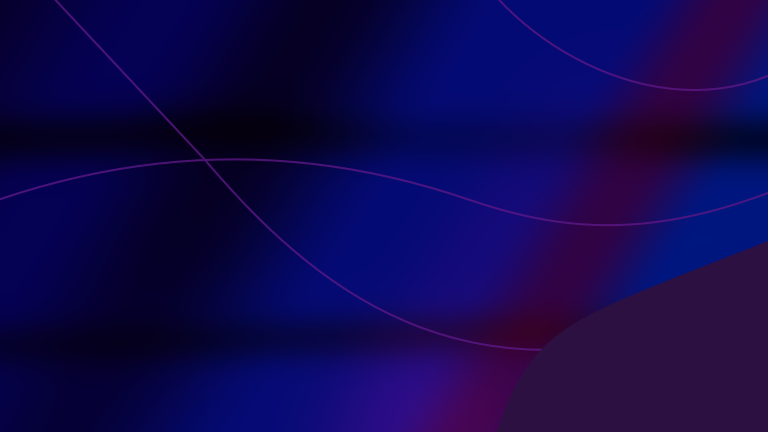
This background is drawn by a Shadertoy shader. Its source:

```glsl
// Blurred diagonal blue and wine light bands with thin violet curves and a plum hill.
#define SLANT 0.6
#define LINE_HALF_WIDTH 0.021
#define LINE_OPACITY 0.8
#define CURVE_STEPS 24
#define LINE_COLOR vec3(0.36, 0.09, 0.52)
#define HILL_COLOR vec3(0.176, 0.063, 0.257)
#define NIGHT vec3(0.025, 0.0, 0.165)
#define INDIGO vec3(0.02, 0.005, 0.325)
#define ROYAL vec3(0.015, 0.04, 0.455)
#define VIOLET vec3(0.085, 0.04, 0.475)
#define WINE vec3(0.19, 0.01, 0.27)
#define AZURE vec3(0.0, 0.085, 0.5)

float bell(float x, float width) {
    x /= width;
    return exp(-x * x);
}

float segmentDistance(vec2 p, vec2 a, vec2 b) {
    vec2 ab = b - a;
    float t = clamp(dot(p - a, ab) / dot(ab, ab), 0.0, 1.0);
    return length(p - a - ab * t);
}

vec2 cubic(vec2 a, vec2 b, vec2 c, vec2 d, float t) {
    float u = 1.0 - t;
    return u * u * u * a + 3.0 * u * t * (u * b + t * c) + t * t * t * d;
}

float curveDistance(vec2 p, vec2 a, vec2 b, vec2 c, vec2 d) {
    float nearest = 1e3;
    vec2 from = a;
    for (int i = 1; i <= CURVE_STEPS; i++) {
        vec2 to = cubic(a, b, c, d, float(i) / float(CURVE_STEPS));
        nearest = min(nearest, segmentDistance(p, from, to));
        from = to;
    }
    return nearest;
}

// Slanted colour bands crossed by two soft horizontal shadows
vec3 backdrop(vec2 p) {
    float s = p.x - SLANT * p.y;
    vec3 color = mix(NIGHT, INDIGO, smoothstep(-6.0, -2.2, s));
    color = mix(color, NIGHT * 0.85, smoothstep(-1.6, 1.3, s) * mix(0.6, 1.0, smoothstep(0.0, 5.0, p.y)));
    color = mix(color, ROYAL, smoothstep(1.5, 5.2, s));
    color = mix(color, VIOLET, smoothstep(5.5, 8.2, s) * smoothstep(9.0, 4.0, p.y));
    color = mix(color, WINE, smoothstep(7.9, 9.8, s));
    color = mix(color, AZURE, smoothstep(10.0, 12.0, s));

    // Violet glow along the bottom
    vec2 glow = (p - vec2(9.0, 0.3)) / vec2(2.2, 1.7);
    color += vec3(0.1, 0.01, 0.06) * exp(-dot(glow, glow));

    // Shadows, strongest at the outer ends of the upper one
    float ends = max(smoothstep(9.0, 5.0, p.x), smoothstep(11.5, 14.5, p.x));
    float upper = bell(p.y - 6.1 - 0.2 * bell(p.x - 5.0, 2.5), 0.55) * mix(0.25, 0.62, ends);
    float lower = bell(p.y - 1.95 - 0.025 * (p.x - 6.0), 0.5) * 0.42;
    color *= 1.0 - vec3(0.5, 1.0, 1.0) * upper;
    color *= 1.0 - vec3(0.2, 1.0, 1.0) * lower;
    color.r += 0.05 * lower * smoothstep(5.0, 10.0, p.x);
    return color;
}

float violetLines(vec2 p) {
    // Falling line that levels out
    vec2 bend = vec2(4.27, 5.67);
    float d = segmentDistance(p, vec2(1.1, 9.06), bend);
    d = min(d, curveDistance(p, bend, vec2(5.9, 3.75), vec2(8.1, 1.7), vec2(11.4, 1.71)));
    // Long wave across the canvas
    vec2 middle = vec2(9.8, 4.83);
    d = min(d, curveDistance(p, vec2(0.0, 4.85), vec2(3.3, 5.96), vec2(6.5, 5.96), middle));
    d = min(d, curveDistance(p, middle, vec2(11.6, 4.22), vec2(13.4, 4.0), vec2(16.0, 4.98)));
    // Upper right sag
    return min(d, curveDistance(p, vec2(10.38, 9.02), vec2(11.7, 7.6), vec2(14.0, 6.6), vec2(16.0, 7.42)));
}

// Signed distance estimate to a straight slope with a steep rounded shoulder
float hillDistance(vec2 p) {
    float drop = 1.78 * exp(-1.55 * (p.x - 10.35));
    float height = 2.77 + 0.39 * (p.x - 12.9) - drop;
    float slope = 0.39 + 1.55 * drop;
    return (p.y - height) / sqrt(1.0 + slope * slope);
}

void mainImage(out vec4 fragColor, in vec2 fragCoord) {
    // The canvas spans 16 by 9 units
    vec2 p = fragCoord / iResolution.xy * vec2(16.0, 9.0);
    float pixel = 9.0 / iResolution.y;

    vec3 color = backdrop(p);
    float line = clamp((LINE_HALF_WIDTH - violetLines(p)) / pixel + 0.5, 0.0, 1.0);
    color = mix(color, LINE_COLOR, line * LINE_OPACITY);
    float hill = smoothstep(pixel, -pixel, hillDistance(p));
    color = mix(color, HILL_COLOR, hill);
    fragColor = vec4(color, 1.0);
}
```
